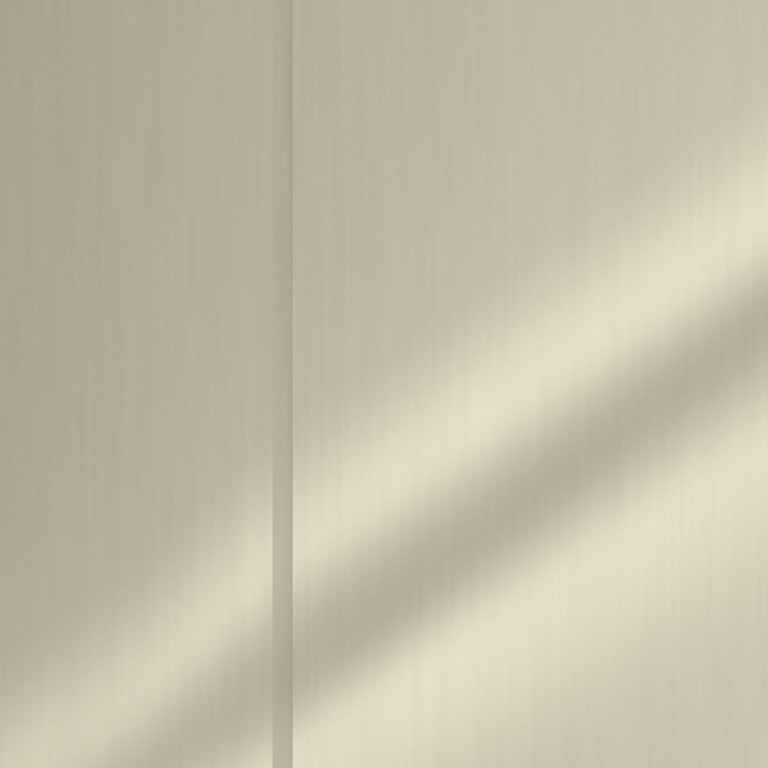
Write a three.js fragment shader that draws this background.

```glsl
// Matte plaster wall with a vertical panel groove and slanted bands of soft sunlight.

#define SHADE_COLOR vec3(0.650, 0.622, 0.548)
#define LIGHT_COLOR vec3(0.908, 0.878, 0.795)
#define GROOVE_LEFT 0.355
#define GROOVE_RIGHT 0.381
#define EDGE_SOFTNESS 0.0015
#define SHADOW_LEVEL 0.19
#define STREAK_SCALE vec2(170.0, 9.0)
#define STREAK_AMOUNT 0.050
#define GRAIN_SCALE 260.0
#define GRAIN_AMOUNT 0.035

varying vec2 vUv;

float hash(vec2 p) {
  vec3 q = fract(vec3(p.xyx) * 0.1031);
  q += dot(q, q.yzx + 33.33);
  return fract((q.x + q.y) * q.z);
}

float valueNoise(vec2 p) {
  vec2 cell = floor(p);
  vec2 f = fract(p);
  f = f * f * (3.0 - 2.0 * f);
  float low = mix(hash(cell), hash(cell + vec2(1.0, 0.0)), f.x);
  float high = mix(hash(cell + vec2(0.0, 1.0)), hash(cell + vec2(1.0, 1.0)), f.x);
  return mix(low, high, f.y);
}

// Bell profile with separate widths below and above its ridge.
float softBand(float d, float below, float above) {
  float k = d / (d < 0.0 ? below : above);
  return exp(-k * k);
}

// Brightness of the flat wall before the sunlight.
float ambientLevel(vec2 p) {
  return 0.04 + 0.62 * p.x - 0.20 * p.x * p.x + 0.10 * (1.0 - p.y);
}

// Adds two sunlit bands and the shadow lying between them.
float sunlitLevel(vec2 p, float exposure) {
  float leftDrop = 0.045 * (1.0 - smoothstep(0.15, 0.38, p.x));
  float upperRidge = 0.018 + 0.70 * p.x - leftDrop;
  float shadowRidge = -0.155 + 0.735 * p.x;
  float lowerRidge = -0.245 + 0.66 * p.x;

  float upper = softBand(p.y - upperRidge, 0.080, 0.115);
  float lower = softBand(p.y - lowerRidge, 0.170, 0.075);
  float halo = 0.16 * softBand(p.y - upperRidge, 0.08, 0.26);
  float light = max(max(upper, lower), halo);
  float peak = mix(0.70, 0.95, smoothstep(0.0, 0.6, p.x));
  float level = mix(ambientLevel(p), peak, light * exposure);

  float shadow = softBand(p.y - shadowRidge, 0.055, 0.060);
  shadow *= 0.85 * smoothstep(0.10, 0.50, p.x);
  return mix(level, SHADOW_LEVEL, shadow);
}

void main() {
  vec2 p = vUv;

  // Recessed groove: little direct sun, darkest along its right wall.
  float groove = smoothstep(GROOVE_LEFT - EDGE_SOFTNESS, GROOVE_LEFT + EDGE_SOFTNESS, p.x)
               * (1.0 - smoothstep(GROOVE_RIGHT - EDGE_SOFTNESS, GROOVE_RIGHT + EDGE_SOFTNESS, p.x));
  float across = clamp((p.x - GROOVE_LEFT) / (GROOVE_RIGHT - GROOVE_LEFT), 0.0, 1.0);
  float level = sunlitLevel(p, 1.0 - 0.80 * groove);
  level -= groove * (0.05 + 0.08 * across + 0.14 * pow(across, 6.0));

  // Slim lit lip on the right panel beside the groove.
  float lip = p.x - GROOVE_RIGHT;
  level += 0.05 * step(0.0, lip) * exp(-lip / 0.006) * (1.0 - groove);

  // Vertical brush streaks and fine plaster grain.
  float streak = valueNoise(p * STREAK_SCALE) - 0.5;
  streak += 0.5 * (valueNoise(p * STREAK_SCALE * vec2(0.4, 0.3) + 17.0) - 0.5);
  float grain = valueNoise(p * GRAIN_SCALE + 41.0) - 0.5;
  level += STREAK_AMOUNT * streak + GRAIN_AMOUNT * grain;

  gl_FragColor = vec4(mix(SHADE_COLOR, LIGHT_COLOR, level), 1.0);
}
```
